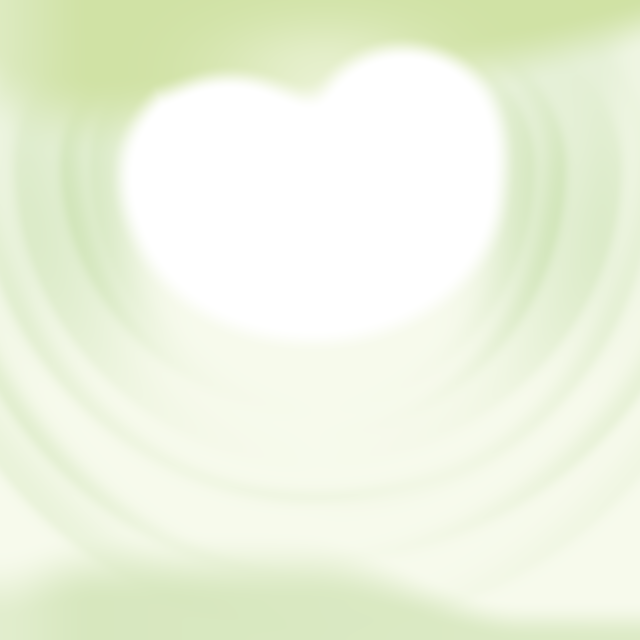
This background is drawn by a Shadertoy shader. Its source:

```glsl
// A white two-lobed cloud over pale cream, wrapped by soft green ripples.
// The cloud is a smooth union of ellipses; each ripple is a half ellipse with a
// soft one-sided profile that fades along its angle. Green mist closes top and bottom.

#define CREAM        vec3(0.967, 0.980, 0.925)
#define RIPPLE_GREEN vec3(0.795, 0.885, 0.690)
#define WASH_GREEN   vec3(0.880, 0.930, 0.820)
#define TOP_GREEN    vec3(0.815, 0.885, 0.645)
#define FLOOR_GREEN  vec3(0.825, 0.895, 0.720)
#define LEFT_CENTRE  vec2(0.521, 0.254)
#define RIGHT_CENTRE vec2(0.469, 0.260)
#define EDGE_BLUR    0.020
#define RINGS        6

// Per ripple: radius x, radius y, inner width, strength
const vec4 LEFT_RIPPLES[RINGS] = vec4[RINGS](
    vec4(0.371, 0.382, 0.035, 0.40), vec4(0.417, 0.391, 0.030, 0.65),
    vec4(0.488, 0.471, 0.075, 0.40), vec4(0.547, 0.530, 0.025, 0.35),
    vec4(0.616, 0.651, 0.025, 0.42), vec4(0.677, 0.729, 0.055, 0.30));
const vec4 RIGHT_RIPPLES[RINGS] = vec4[RINGS](
    vec4(0.358, 0.384, 0.035, 0.48), vec4(0.406, 0.423, 0.030, 0.65),
    vec4(0.492, 0.462, 0.070, 0.40), vec4(0.544, 0.540, 0.025, 0.28),
    vec4(0.638, 0.615, 0.028, 0.33), vec4(0.703, 0.720, 0.040, 0.15));

float gauss(float x) { return exp(-x * x); }

// Approximate signed distance to an ellipse
float ellipse(vec2 p, vec2 radii) {
    vec2 q = p / radii;
    float k = length(q);
    return k * (k - 1.0) / max(length(q / radii), 1e-4);
}

float smoothMin(float a, float b, float k) {
    float h = max(k - abs(a - b), 0.0) / k;
    return min(a, b) - 0.25 * h * h * k;
}

// Two lobes joined to a wide bowl that is cut flat at the notch
float cloud(vec2 p) {
    float leftLobe  = ellipse(p - vec2(0.358, 0.267), vec2(0.163, 0.147));
    float rightLobe = ellipse(p - vec2(0.632, 0.224), vec2(0.152, 0.150));
    float bowl = ellipse(p - vec2(0.490, 0.293), vec2(0.294, 0.241));
    bowl = max(bowl, 0.154 - p.y);
    return smoothMin(smoothMin(leftLobe, rightLobe, 0.026), bowl, 0.026);
}

// Shade of one ripple; p points from its centre, with x outward
float ripple(vec2 p, vec4 ring, float peakAngle) {
    vec2 radii = ring.xy * vec2(1.0, p.y < 0.0 ? 0.65 : 1.0);
    float angle = atan(p.y / radii.y, p.x / radii.x);
    float fade = gauss((angle - peakAngle) / 0.58);
    float d = ellipse(p, radii);
    float width = d > 0.0 ? 0.014 : ring.z * (0.45 + 0.55 * fade);
    return ring.w * fade * gauss(d / width) * smoothstep(0.0, 0.08, p.x);
}

// Combined cover of the ripples on both sides
float ripples(vec2 p) {
    float clear = 1.0;
    for (int i = 0; i < RINGS; i++) {
        float peakAngle = 0.05 + 0.13 * float(i);
        vec2 toLeft = (p - LEFT_CENTRE) * vec2(-1.0, 1.0);
        clear *= 1.0 - ripple(toLeft, LEFT_RIPPLES[i], peakAngle);
        clear *= 1.0 - ripple(p - RIGHT_CENTRE, RIGHT_RIPPLES[i], peakAngle);
    }
    // Faint arc that links both sides below the cloud
    float link = ellipse(p - vec2(0.495, 0.247), vec2(0.534, 0.530));
    float linkFade = gauss((p.x - 0.5) / 0.22) * step(0.5, p.y);
    return 1.0 - clear * (1.0 - 0.15 * linkFade * gauss(link / 0.014));
}

// Mist along the top, lighter behind the notch
float topMist(vec2 p) {
    float border = 0.19 - 0.15 * p.x * p.x - 0.05 * exp(-p.x / 0.05);
    float blur = mix(0.070, 0.045, p.x);
    float mist = 1.0 - smoothstep(border - blur, border + blur, p.y);
    mist *= mix(0.55, 1.0, smoothstep(0.0, 0.15, p.x));
    vec2 glow = (p - vec2(0.51, 0.11)) / vec2(0.17, 0.08);
    return mist * (1.0 - 0.55 * exp(-dot(glow, glow)));
}

// Mist along the floor, sinking to the right
float floorMist(vec2 p) {
    float border = 0.885 + 0.085 * smoothstep(0.48, 0.82, p.x);
    border += 0.03 * gauss(p.x / 0.08);
    float blur = mix(0.055, 0.030, smoothstep(0.4, 0.8, p.x));
    float mist = smoothstep(border - blur, border + blur, p.y);
    return mist * mix(0.60, 0.90, smoothstep(0.0, 0.15, p.x)) * mix(1.0, 0.80, p.x);
}

void mainImage(out vec4 fragColor, in vec2 fragCoord) {
    vec2 p = fragCoord / iResolution.xy;
    p.y = 1.0 - p.y; // measured down from the top

    // Broad tint at both sides
    float side = smoothstep(0.18, 0.34, abs(p.x - 0.49));
    float wash = side * (1.0 - smoothstep(0.32, 0.64, p.y));
    wash *= 1.0 - 0.5 * smoothstep(0.44, 0.51, abs(p.x - 0.49));
    vec3 color = mix(CREAM, WASH_GREEN, 0.75 * wash);

    color = mix(color, RIPPLE_GREEN, ripples(p));
    color = mix(color, TOP_GREEN, topMist(p));
    color = mix(color, FLOOR_GREEN, floorMist(p));

    // Cloud on top
    float cover = 1.0 - smoothstep(-EDGE_BLUR, EDGE_BLUR, cloud(p));
    color = mix(color, vec3(1.0), cover);
    fragColor = vec4(color, 1.0);
}
```
